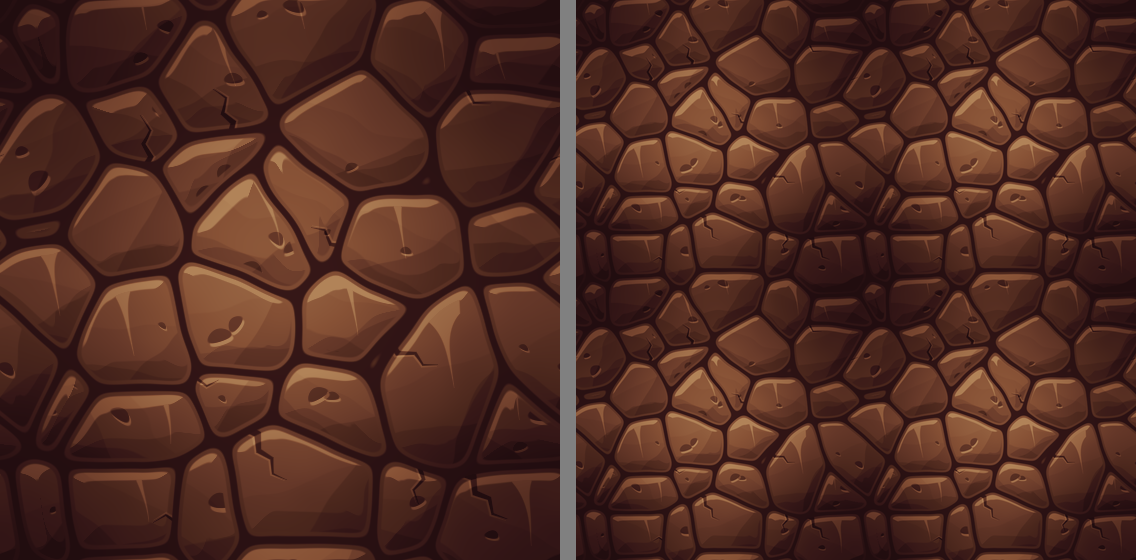
Left, the tile; right, the same tile 2 across and 2 down.
Reproduce this texture procedurally as a Shadertoy shader.

```glsl
// Cartoon wall of tightly set brown stones with dark joints, lit from the middle.
// A wrapping power diagram gives stones of mixed size; each one gets flat facets,
// a tan upper bevel, pits and cracks. All shading is a tone sent through a palette.
#define GRID 6.0          // stone seeds per side, whole number
#define JITTER 0.78       // irregularity of the seeds
#define SIZE_VARIETY 0.62 // difference between large and small stones
#define ROUNDING 22.0     // lower is rounder
#define GAP 0.036         // half width of the joints
#define RIM 0.042         // width of the dull rim
#define WOBBLE 0.08       // bending of the outlines
#define BEVEL 0.125       // thickness of the upper highlight
#define GLINT 0.29        // tone added by highlights
#define TONE_EDGE 0.15    // stone tone at the canvas corners
#define TONE_CENTRE 0.86  // stone tone in the middle

const float TAU = 6.2831853;

float hash(vec2 p) { return fract(sin(dot(p, vec2(127.1, 311.7))) * 43758.5453); }

// Random value of a wrapped grid cell; salt selects independent series
float cellHash(vec2 cell, float salt) { return hash(mod(cell, GRID) + salt * vec2(3.7, 9.1)); }

float wrapNoise(vec2 p, float period, float salt) {
    vec2 i = floor(p), f = fract(p);
    f = f * f * (3.0 - 2.0 * f);
    vec2 a = mod(i, period) + salt, b = mod(i + 1.0, period) + salt;
    return mix(mix(hash(a), hash(vec2(b.x, a.y)), f.x),
               mix(hash(vec2(a.x, b.y)), hash(b), f.x), f.y);
}

vec2 seedPoint(vec2 cell) {
    return cell + 0.5 + JITTER * (vec2(cellHash(cell, 1.0), cellHash(cell, 2.0)) - 0.5);
}

float stoneWeight(vec2 cell) { return SIZE_VARIETY * smoothstep(0.0, 1.0, cellHash(cell, 3.0)); }

vec2 direction(float angle) { return vec2(cos(angle), sin(angle)); }

float fill(float x) {
    float aa = GRID / iResolution.y;
    return smoothstep(-aa, aa, x);
}

// Egg-shaped hollow, positive inside
float pitShape(vec2 q, float radius, vec2 axis) {
    vec2 e = vec2(dot(q, axis), dot(q, vec2(-axis.y, axis.x)) * 1.55) / radius;
    e.x *= 1.0 + 0.35 * e.y;
    return radius * (1.0 - length(e));
}

vec3 palette(float tone) {
    float t = clamp(tone, 0.0, 1.1) * 5.0;
    vec3 c = mix(vec3(0.13, 0.05, 0.06), vec3(0.21, 0.09, 0.09), clamp(t, 0.0, 1.0));
    c = mix(c, vec3(0.29, 0.15, 0.11), clamp(t - 1.0, 0.0, 1.0));
    c = mix(c, vec3(0.40, 0.22, 0.16), clamp(t - 2.0, 0.0, 1.0));
    c = mix(c, vec3(0.53, 0.32, 0.21), clamp(t - 3.0, 0.0, 1.0));
    return mix(c, vec3(0.64, 0.45, 0.30), clamp(t - 4.0, 0.0, 1.5));
}

void mainImage(out vec4 fragColor, in vec2 fragCoord) {
    vec2 uv = fragCoord / iResolution.xy;
    vec2 p = uv * GRID;
    p += WOBBLE * (vec2(wrapNoise(p * 2.0, GRID * 2.0, 5.0), wrapNoise(p * 2.0, GRID * 2.0, 31.0)) - 0.5);

    // Stone that owns this point
    vec2 base = floor(p), id = base, q = vec2(0.0);
    float nearest = 1e3;
    for (int k = 0; k < 25; k++) {
        vec2 cell = base + vec2(k % 5 - 2, k / 5 - 2);
        vec2 r = p - seedPoint(cell);
        float power = dot(r, r) - stoneWeight(cell);
        if (power < nearest) { nearest = power; id = cell; q = r; }
    }

    // Rounded distance to the outline and its outward normal
    float sum = 1e-20;
    vec2 normal = vec2(0.0, 1e-20);
    for (int k = 0; k < 25; k++) {
        vec2 cell = base + vec2(k % 5 - 2, k / 5 - 2);
        if (cell == id) continue;
        vec2 r = p - seedPoint(cell), across = q - r;
        float gapDist = (dot(r, r) - stoneWeight(cell) - nearest) / (2.0 * length(across));
        float share = exp(-ROUNDING * gapDist);
        sum += share;
        normal += share * normalize(across);
    }
    float d = -log(sum) / ROUNDING - GAP;
    float facing = dot(normalize(normal), vec2(-0.33, 0.944));
    float inner = fill(d - RIM);
    float size = stoneWeight(id) / SIZE_VARIETY;

    // Light pool and stone colour
    float light = 0.5 + 0.25 * (cos(TAU * (uv.x - 0.5)) + cos(TAU * (uv.y - 0.5)));
    float tone = mix(TONE_EDGE, TONE_CENTRE, light) + 0.07 * q.y;
    tone += 0.06 * (cellHash(id, 4.0) - 0.5) + 0.03 * (wrapNoise(p * 3.0, GRID * 3.0, 11.0) - 0.5);

    // Flat facets and the shaded lower bevel
    float bend = 0.12 * (wrapNoise(p * 3.0, GRID * 3.0, 17.0) - 0.5);
    float tilt = TAU * (0.72 + 0.26 * cellHash(id, 5.0));
    float lower = dot(q, direction(tilt)) + bend;
    tone -= inner * 0.09 * fill(lower - 0.12 - 0.2 * size);
    tone -= inner * 0.07 * fill(dot(q, direction(tilt - 0.9)) - bend - 0.2 - 0.2 * size);
    tone += inner * 0.03 * fill(dot(q, direction(tilt + 2.4)) + bend - 0.16);
    tone -= inner * 0.09 * fill(0.24 * smoothstep(0.1, 0.95, -facing) - d + bend * 0.4);
    tone -= 0.08 * (1.0 - inner);

    // Tan upper bevel with a tapering ridge running down from it
    float bevel = BEVEL * smoothstep(0.45, 0.98, facing) * (0.5 + 0.7 * cellHash(id, 6.0));
    float glint = fill(RIM + bevel + bend * 0.25 - d) * smoothstep(0.005, 0.03, bevel);
    float top = 0.5 + 0.25 * size;
    float along = clamp((top - q.y) / 0.8, 0.0, 1.0), fade = 1.0 - along;
    float ridgeX = q.x - 0.5 * (cellHash(id, 7.0) - 0.5) - 0.14 * along;
    float ridge = fill(0.035 * fade + 0.18 * pow(fade, 5.0) - abs(ridgeX)) * step(0.001, fade);
    ridge *= step(0.35, size) * step(0.4, cellHash(id, 8.0));
    tone += GLINT * inner * max(glint, ridge * 0.85);

    // Pits with a lit lower lip
    for (float i = 0.0; i < 3.0; i++) {
        float salt = 10.0 + 5.0 * i;
        vec2 centre = vec2(cellHash(id, salt), cellHash(id, salt + 1.0)) - vec2(0.5, 0.62);
        centre *= 0.5 + 0.45 * size;
        float radius = mix(0.045, 0.14, pow(cellHash(id, salt + 2.0), 2.0));
        vec2 axis = direction(1.6 * (cellHash(id, salt + 3.0) - 0.4));
        float present = step(0.54, cellHash(id, salt + 4.0)) * fill(d - 0.09);
        float hollow = fill(pitShape(q - centre, radius, axis));
        float lip = fill(pitShape(q - centre - radius * vec2(0.2, -0.36), radius, axis));
        tone += present * (GLINT * lip * (1.0 - hollow) - 0.24 * hollow);
    }

    // Jagged crack widening towards the outline, with one bright side
    vec2 way = direction(TAU * cellHash(id, 30.0));
    float run = dot(q, way) - 0.1 - 0.15 * size;
    float side = dot(q, vec2(-way.y, way.x)) + 0.16 * abs(fract(run * 3.5) - 0.5);
    float width = 0.07 * max(run, 0.0);
    float cracked = step(0.74, cellHash(id, 31.0)) * step(0.0, run);
    float crack = fill(width - abs(side));
    tone += cracked * (0.16 * fill(width - abs(side - 0.025)) * (1.0 - crack) - 0.42 * crack);

    // Dark joints
    tone = mix(0.22 * light - 0.02, tone, fill(d));
    fragColor = vec4(palette(tone), 1.0);
}
```
